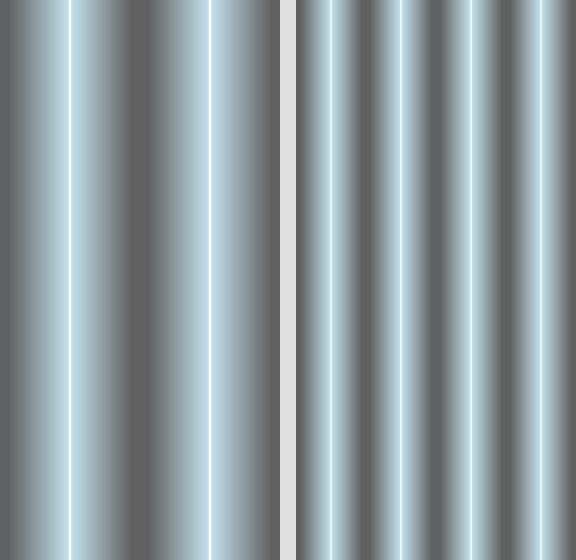
Left, the tile; right, the same tile 2 across and 2 down.
Reproduce this background procedurally as a Shadertoy shader.

```glsl
// Two upright glowing tubes: each column fades linearly from a pale blue
// middle to a flat grey trough, with a thin white line along its axis.
// The columns are whole repeats, constant in height, so the canvas tiles.

const float COLUMNS = 2.0;
const float LINE_HALF_WIDTH = 0.0085; // in column widths
const float GLOW_RADIUS = 0.44;       // in column widths

const vec3 TROUGH_GREY = vec3(0.376, 0.376, 0.378);
const vec3 GLOW_BLUE = vec3(0.775, 0.895, 0.940);
const vec3 LINE_WHITE = vec3(1.0);

// Distance from the axis of the nearest column, 0 to 0.5
float axisDistance(float x, float columns) {
    return abs(fract(x * columns) - 0.5);
}

// Linear falloff from 1 on the axis to 0 at the radius
float glow(float dist, float radius) {
    return clamp(1.0 - dist / radius, 0.0, 1.0);
}

// Antialiased coverage of a line, with the pixel size in the same units
float lineCoverage(float dist, float halfWidth, float pixel) {
    return clamp((halfWidth - dist) / pixel + 0.5, 0.0, 1.0);
}

void mainImage(out vec4 fragColor, in vec2 fragCoord) {
    float x = fragCoord.x / iResolution.x;
    float pixel = COLUMNS / iResolution.x;
    float dist = axisDistance(x, COLUMNS);

    // Soft tube shading, then the bright core
    vec3 color = mix(TROUGH_GREY, GLOW_BLUE, glow(dist, GLOW_RADIUS));
    color = mix(color, LINE_WHITE, lineCoverage(dist, LINE_HALF_WIDTH, pixel));

    fragColor = vec4(color, 1.0);
}
```
